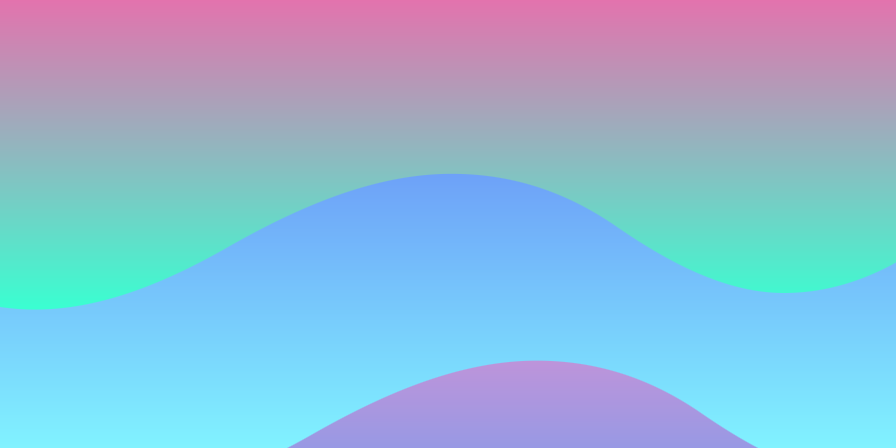
A WebGL 2 fragment shader for this background:

```glsl
#version 300 es
precision highp float;
// Two smooth hills in front of a pink to mint sky, each filled with a vertical gradient.
// One ridge, built from cubic Hermite spans between a few knots, shapes both hills;
// the front hill is the same ridge moved right and down.

uniform vec2 u_resolution;
out vec4 fragColor;

// Gradient colours
const vec3 SKY_TOP      = vec3(0.890, 0.450, 0.680);
const vec3 SKY_BOTTOM   = vec3(0.225, 1.000, 0.820);
const vec3 BACK_TOP     = vec3(0.430, 0.632, 0.972);
const vec3 BACK_BOTTOM  = vec3(0.505, 0.950, 1.000);
const vec3 FRONT_TOP    = vec3(0.742, 0.580, 0.855);
const vec3 FRONT_BOTTOM = vec3(0.596, 0.600, 0.894);

// Heights where the gradients begin, as fractions of the canvas
const float SKY_BASE = 0.309;
const float CREST = 0.612;
const vec2 FRONT_SHIFT = vec2(0.095, -0.417);

// Ridge knots: x, height, slope
const int KNOTS = 6;
const vec3 RIDGE[KNOTS] = vec3[KNOTS](
    vec3(0.039, 0.309, 0.0),
    vec3(0.254, 0.448, 1.14),
    vec3(0.504, CREST, 0.0),
    vec3(0.6875, 0.495, -1.38),
    vec3(0.875, 0.346, 0.0),
    vec3(1.000, 0.414, 1.1)
);

// Cubic through two knots with their slopes
float hermite(vec3 a, vec3 b, float x) {
    float span = b.x - a.x;
    float t = (x - a.x) / span;
    float s = 1.0 - t;
    return s * s * ((1.0 + 2.0 * t) * a.y + t * span * a.z)
         + t * t * ((3.0 - 2.0 * t) * b.y - s * span * b.z);
}

// Ridge height at x; the outer spans extend past the ends
float ridgeHeight(float x) {
    int k = 0;
    for (int i = 1; i < KNOTS - 1; i++) {
        if (x > RIDGE[i].x) k = i;
    }
    return hermite(RIDGE[k], RIDGE[k + 1], x);
}

// Coverage below the ridge, softened over about one pixel
float hillMask(vec2 p) {
    float d = ridgeHeight(p.x) - p.y;
    return clamp(0.5 + d / fwidth(d), 0.0, 1.0);
}

// Vertical blend from bottom colour at height lo to top colour at height hi
vec3 verticalGradient(vec3 bottom, vec3 top, float lo, float hi, float y) {
    return mix(bottom, top, clamp((y - lo) / (hi - lo), 0.0, 1.0));
}

void main() {
    vec2 uv = gl_FragCoord.xy / u_resolution;

    // Sky
    vec3 color = verticalGradient(SKY_BOTTOM, SKY_TOP, SKY_BASE, 1.0, uv.y);

    // Back hill
    vec3 back = verticalGradient(BACK_BOTTOM, BACK_TOP, 0.0, CREST, uv.y);
    color = mix(color, back, hillMask(uv));

    // Front hill
    float frontCrest = CREST + FRONT_SHIFT.y;
    vec3 front = verticalGradient(FRONT_BOTTOM, FRONT_TOP, 0.0, frontCrest, uv.y);
    color = mix(color, front, hillMask(uv - FRONT_SHIFT));

    fragColor = vec4(color, 1.0);
}
```
